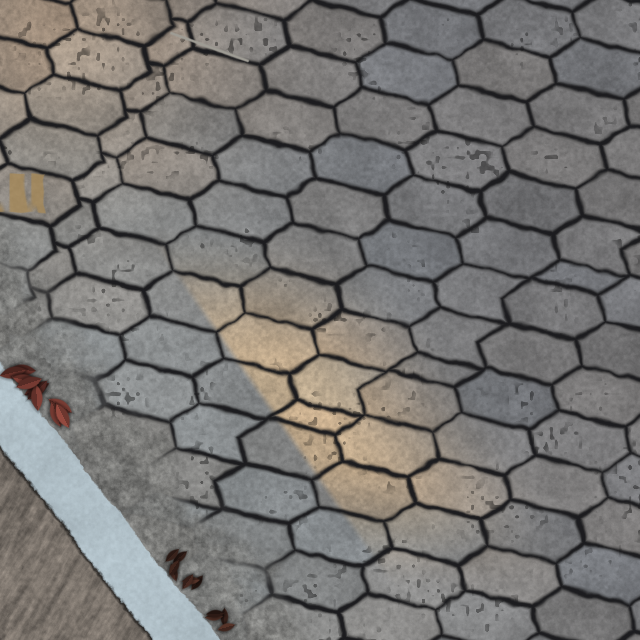
This texture is drawn by a WebGL 1 fragment shader. Its source:

```glsl
precision highp float;
// Worn elongated-hexagon pavers with faulted courses, a painted curb, grit and fallen leaves.
uniform vec2 u_resolution;

// Lattice steps and half of the hexagon's corners, in canvas units
const vec2 ROW_STEP = vec2(0.151, 0.004);
const vec2 COLUMN_STEP = vec2(-0.0365, -0.0703);
const vec2 CORNER_LEFT = vec2(-0.0807, 0.0182);
const vec2 CORNER_TOP = vec2(-0.0339, 0.0482);
const vec2 CORNER_RIGHT = vec2(0.0703, 0.0221);
const vec2 CURB_ACROSS = vec2(0.783, 0.623);
const vec2 CURB_ALONG = vec2(0.623, -0.783);

float hash(vec2 p) {
  vec3 q = fract(vec3(p.xyx) * 0.1031);
  q += dot(q, q.yzx + 33.33);
  return fract((q.x + q.y) * q.z);
}

float noise(vec2 p) {
  vec2 i = floor(p), f = fract(p);
  f = f * f * (3.0 - 2.0 * f);
  return mix(mix(hash(i), hash(i + vec2(1, 0)), f.x),
             mix(hash(i + vec2(0, 1)), hash(i + vec2(1, 1)), f.x), f.y);
}

float fbm(vec2 p) {
  float sum = 0.0, gain = 0.5;
  for (int i = 0; i < 5; i++) {
    sum += gain * noise(p);
    p = mat2(1.6, 1.2, -1.2, 1.6) * p + 7.3;
    gain *= 0.5;
  }
  return sum;
}

float cross2(vec2 a, vec2 b) { return a.x * b.y - a.y * b.x; }

// Distance to the strip bounded by the line a-b and its mirror through the centre
float strip(vec2 p, vec2 a, vec2 b) {
  vec2 n = normalize(vec2(a.y - b.y, b.x - a.x));
  return abs(dot(p, n)) - abs(dot(a, n));
}

float hexagon(vec2 p) {
  return max(strip(p, CORNER_LEFT, CORNER_TOP),
         max(strip(p, CORNER_TOP, CORNER_RIGHT), strip(p, CORNER_RIGHT, -CORNER_LEFT)));
}

// Nearest paver whose centre lies in a half plane: signed distance, lattice index
vec3 paver(vec2 p, vec2 origin, vec3 side) {
  vec2 q = p - origin;
  vec2 cell = floor(vec2(cross2(q, COLUMN_STEP), cross2(ROW_STEP, q)) / cross2(ROW_STEP, COLUMN_STEP) + 0.5);
  vec3 best = vec3(1.0, cell);
  for (int j = -1; j <= 1; j++) {
    for (int i = -1; i <= 1; i++) {
      vec2 id = cell + vec2(float(i), float(j));
      vec2 centre = id.x * ROW_STEP + id.y * COLUMN_STEP;
      float d = hexagon(q - centre);
      if (dot(centre + origin, side.xy) + side.z > 0.0 && d < best.x) best = vec3(d, id);
    }
  }
  return best;
}

// Joint distance and paver index; two shifted courses cut the main one into part pavers
vec3 paving(vec2 p) {
  vec3 field = paver(p, vec2(0.377, 0.67), vec3(0, 0, 1));
  vec3 leftSide = paver(p, vec2(0.081, 0.766), vec3(-0.887, 0.461, -0.2157));
  vec3 lowSide = paver(p, vec2(0.719, 0.236), vec3(0.447, -0.894, 0.0789));
  if (lowSide.x < 0.0) return vec3(-lowSide.x, lowSide.yz + 40.0);
  if (leftSide.x < 0.0) return vec3(-leftSide.x, leftSide.yz + 80.0);
  return vec3(min(-field.x, min(leftSide.x, lowSide.x)), field.yz + 20.0);
}

float segment(vec2 p, vec2 a, vec2 b) {
  vec2 d = b - a;
  return length(p - a - d * clamp(dot(p - a, d) / dot(d, d), 0.0, 1.0));
}

float cover(float d, float soft) { return 1.0 - smoothstep(-soft, soft, d); }

// Leaves in two heaps beside the curb
vec3 addLeaves(vec3 color, vec2 p, float px) {
  for (int i = 0; i < 22; i++) {
    float k = float(i), heap = mod(k, 2.0);
    float along = mix(-0.235, 0.125, heap) + (hash(vec2(k, 1.7)) - 0.5) * 0.16;
    vec2 q = p - along * CURB_ALONG - (0.272 + 0.035 * hash(vec2(k, 5.1))) * CURB_ACROSS;
    float turn = 6.283 * hash(vec2(k, 9.4)), size = mix(0.021, 0.014, heap);
    q = mat2(cos(turn), -sin(turn), sin(turn), cos(turn)) * q;
    float d = abs(q.y) - 0.42 * size * (1.0 - q.x * q.x / (size * size));
    vec3 leaf = mix(vec3(0.42, 0.21, 0.18), vec3(0.2, 0.13, 0.1), heap * 0.8) * (0.6 + 0.7 * hash(vec2(k, 3.3)));
    color = mix(color, color * 0.45, 0.6 * cover(d - 0.003, 0.004));
    color = mix(color, leaf * (0.85 + 0.3 * step(0.0, q.y)), cover(d, px));
  }
  return color;
}

void main() {
  vec2 p = gl_FragCoord.xy / u_resolution;
  float px = 1.0 / min(u_resolution.x, u_resolution.y);
  float grain = fbm(p * 170.0), blotch = fbm(p * 16.0), across = dot(p, CURB_ACROSS);

  // Pavers: cool shade to the right, varied tone and warmth
  vec2 wobble = vec2(noise(p * 60.0), noise(p * 60.0 + 31.0)) - 0.5;
  vec3 tile = paving(p + 0.005 * wobble);
  float tone = hash(tile.yz);
  vec3 color = mix(vec3(0.53, 0.55, 0.56), vec3(0.44, 0.45, 0.47), smoothstep(0.3, 0.9, p.x * 0.8 + p.y * 0.35));
  color = mix(color, vec3(0.55, 0.52, 0.49), 0.5 * hash(tile.zy + 5.0));
  color *= 0.93 + 0.12 * tone + 0.3 * (blotch - 0.48) + 0.28 * (grain - 0.48);
  color *= 1.0 - 0.4 * smoothstep(0.7, 0.82, noise(p * 130.0)) * smoothstep(0.5, 0.75, blotch);

  // Warm light patches
  float lit = dot(p, vec2(0.821, 0.571)) - 0.547;
  float beam = smoothstep(0.0, 0.014, lit) * (1.0 - smoothstep(0.06, 0.29, lit));
  beam *= smoothstep(0.07, 0.3, p.y) * (1.0 - smoothstep(0.42, 0.66, p.y));
  color *= mix(vec3(1), vec3(1.42, 1.24, 1.02), beam);
  color *= mix(vec3(1), vec3(1.2, 1.07, 0.95), exp(-14.0 * dot(p - vec2(0.09, 0.98), p - vec2(0.09, 0.98))));

  // Grit buries the joints beside the curb
  float grit = 1.0 - smoothstep(0.34, 0.42, across + 0.12 * (blotch - 0.48));
  color = mix(color, vec3(0.46, 0.46, 0.45) * (0.45 + 0.6 * grain + 0.55 * fbm(p * 45.0)), grit * 0.85);
  float width = 0.0012 + 0.0028 * noise(p * 22.0) + 0.002 * (grain - 0.5);
  color *= 1.0 - 0.35 * (1.0 - grit) * cover(tile.x - width - 0.0025, 0.003);
  color = mix(color, vec3(0.11, 0.11, 0.12), (1.0 - 0.92 * grit) * cover(tile.x - width, px + 0.0007));

  // Faded yellow paint and a dry twig
  vec2 paint = abs(p - vec2(0.025, 0.698)) - vec2(0.045, 0.03);
  float worn = smoothstep(0.3, 0.5, noise(p * vec2(90.0, 14.0)));
  color = mix(color, vec3(0.66, 0.54, 0.34), 0.75 * worn * cover(max(paint.x, paint.y) + 0.006 * wobble.x, px));
  color = mix(color, vec3(0.62, 0.61, 0.58), cover(segment(p, vec2(0.268, 0.948), vec2(0.387, 0.905)) - 0.002, px));

  // Streaked ground and chipped pale curb
  float edge = across + 0.012 * (blotch - 0.48) + 0.006 * (grain - 0.48);
  float streak = fbm(vec2(dot(p, vec2(0.5, 0.86)) * 25.0, dot(p, vec2(0.86, -0.5)) * 120.0));
  vec3 ground = vec3(0.47, 0.44, 0.41) * (0.5 + 0.65 * streak + 0.35 * grain);
  vec3 curb = vec3(0.69, 0.75, 0.78) * (0.86 + 0.16 * blotch + 0.12 * grain);
  color = mix(color, curb, cover(edge - 0.27, px));
  color = mix(color, ground, cover(edge - 0.188, px));
  color *= 1.0 - 0.65 * cover(abs(edge - 0.187) - 0.002, 0.003);

  gl_FragColor = vec4(addLeaves(color, p, px), 1.0);
}
```
